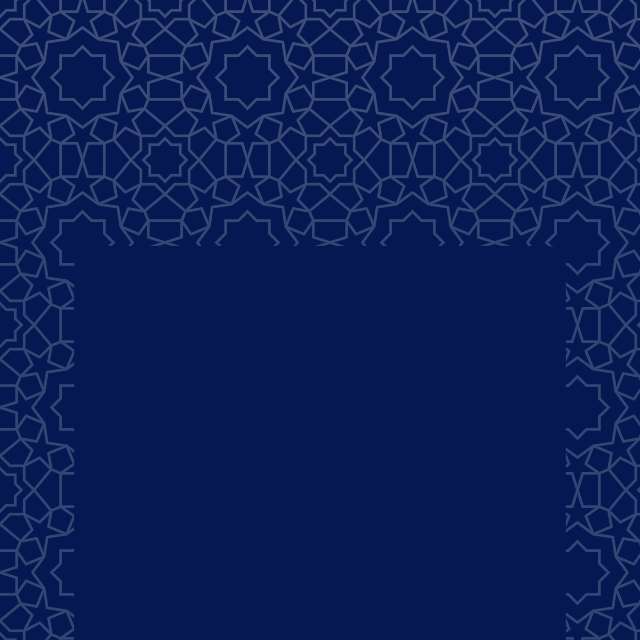
A three.js fragment shader for this background:

```glsl
varying vec2 vUv;

const vec3 NAVY = vec3(0.025, 0.094, 0.322);
const vec3 LINE_TOP = vec3(0.245, 0.305, 0.475);
const vec3 LINE_LOW = vec3(0.205, 0.268, 0.450);

const float HALF_TILE = 0.1289;
const vec2 ROSETTE_CENTER = vec2(0.1289, 0.8789);
const float LINE_HALF_WIDTH = 0.0021;
const float BIG_STAR = 0.265;
const float SMALL_STAR = 0.185;

const float PANEL_HALF_WIDTH = 0.3841;
const float PANEL_TOP = 0.6159;
const float PANEL_RADIUS = 0.031;

float segment(vec2 p, vec2 a, vec2 b) {
  vec2 ab = b - a;
  return length(p - a - ab * clamp(dot(p - a, ab) / dot(ab, ab), 0.0, 1.0));
}

// Outline of two squares crossed at 45 degrees
float crossedSquares(vec2 p, float r) {
  p = abs(p);
  return abs(min(max(p.x, p.y), (p.x + p.y) * 0.70711) - r);
}

// Distance to the strapwork; the half tile is one unit
float strapwork(vec2 p) {
  // Fold the square tile into one triangle
  vec2 q = abs(mod(p + 1.0, 2.0) - 1.0);
  if (q.y > q.x) q = q.yx;

  // Fold again for the eightfold ring around the big star
  vec2 m = q;
  if (q.y > q.x * 0.41421) m = vec2(q.x + q.y, q.x - q.y) * 0.70711;

  float d = min(crossedSquares(q, BIG_STAR), crossedSquares(1.0 - q, SMALL_STAR));

  // Five-pointed stars of the ring
  vec2 outerNotch = vec2(0.798, 0.064);
  vec2 sideTip = vec2(0.798, 0.265);
  vec2 sideNotch = vec2(0.684, 0.101);
  vec2 innerTip = vec2(0.465, 0.192);
  d = min(d, segment(m, vec2(1.0, 0.0), outerNotch));
  d = min(d, segment(m, outerNotch, sideTip));
  d = min(d, segment(m, sideTip, sideNotch));
  d = min(d, segment(m, sideNotch, innerTip));
  d = min(d, segment(m, innerTip, vec2(0.606, 0.0)));

  // Pentagon caps and links between rings
  vec2 capEnd = vec2(0.749, 0.379);
  vec2 crossing = vec2(1.0, 0.586);
  vec2 frameNotch = vec2(0.879, 0.707);
  d = min(d, segment(m, sideTip, capEnd));
  d = min(d, segment(q, sideTip, vec2(1.0, 0.265)));
  d = min(d, segment(q, capEnd, crossing));

  // Frame around the small star
  d = min(d, segment(q, crossing, frameNotch));
  return min(d, segment(q, frameNotch, vec2(0.707)));
}

// Rounded panel that runs off the lower edge
float panel(vec2 p) {
  vec2 d = vec2(abs(p.x - 0.5) - PANEL_HALF_WIDTH, p.y - PANEL_TOP) + PANEL_RADIUS;
  return length(max(d, 0.0)) + min(max(d.x, d.y), 0.0) - PANEL_RADIUS;
}

void main() {
  float aa = max(fwidth(vUv.x), fwidth(vUv.y)) * 0.6;
  float d = strapwork((vUv - ROSETTE_CENTER) / HALF_TILE) * HALF_TILE;
  float ink = 1.0 - smoothstep(-aa, aa, d - LINE_HALF_WIDTH);
  ink *= smoothstep(-aa, aa, panel(vUv));
  vec3 lineColor = mix(LINE_LOW, LINE_TOP, smoothstep(0.5, 1.0, vUv.y));
  gl_FragColor = vec4(mix(NAVY, lineColor, ink), 1.0);
}
```
